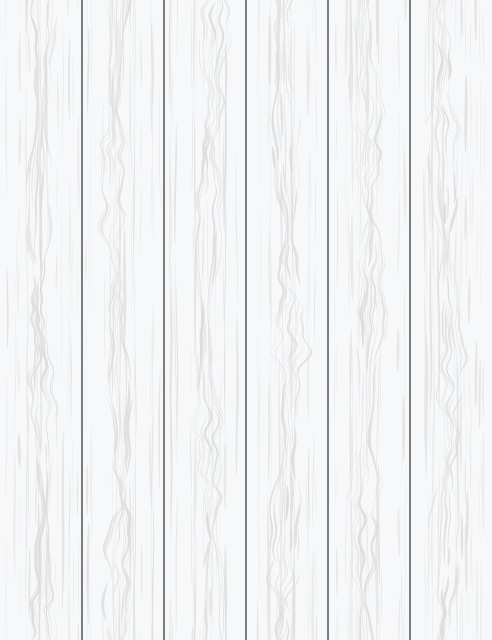
Reproduce this texture procedurally as a Shadertoy shader.

```glsl
// Six white-painted vertical planks split by thin dark seams, with pale wood grain.
// Each plank has straight strands plus a wavy bundle along its heart; every strand
// is cut into tapered dashes whose length, width and tint come from a hash.

#define PLANKS 6.0
#define SEAM_WIDTH 0.0187      // in plank widths
#define STRAIGHT_STRANDS 20
#define HEART_STRANDS 15
#define HEART_SPREAD 0.14
#define WAVE_HEIGHT 0.034
#define GRAIN_THIN 0.0035      // half widths, in plank widths
#define GRAIN_THICK 0.019
#define PAINT vec3(0.964, 0.972, 0.980)
#define SEAM_COLOR vec3(0.26, 0.26, 0.27)
#define GRAIN_COOL vec3(0.855, 0.860, 0.868)
#define GRAIN_WARM vec3(0.880, 0.868, 0.850)

vec3 hash3(vec3 p) {
    p = fract(p * vec3(0.1031, 0.1030, 0.0973));
    p += dot(p, p.yxz + 33.33);
    return fract((p.xxy + p.yxx) * p.zyx);
}

// Share of a pixel of the given size covered by a band around d = 0
float bandCoverage(float d, float halfWidth, float pixel) {
    float hi = min(d + halfWidth, 0.5 * pixel);
    float lo = max(d - halfWidth, -0.5 * pixel);
    return max(hi - lo, 0.0) / pixel;
}

// Sideways drift of the heart: a slow bend with bursts of tighter ripples
float heartSway(float y, float phase) {
    float burst = 0.5 + 0.5 * sin(y * 1.7 + phase * 3.0 + sin(y * 0.6));
    float ripple = sin(y * 9.0 + 2.0 * sin(y * 2.3 + phase))
                 + 0.45 * sin(y * 19.0 + 1.5 * sin(y * 3.1) + phase * 5.0);
    return 0.05 * sin(y * 0.9 + phase) + WAVE_HEIGHT * burst * ripple;
}

// Opacity of one strand, broken into spindle-shaped dashes
float strandDashes(float d, float y, float dashLength, vec3 seed, float id, float pixel) {
    float along = y / dashLength + seed.y * 7.0;
    vec3 dash = hash3(vec3(floor(along), id, seed.z * 91.0));
    float extent = mix(0.45, 1.0, dash.x);
    float t = fract(along) / extent;
    if (t >= 1.0 || dash.y < 0.2) return 0.0;
    float taper = sqrt(sin(3.14159 * t));
    float halfWidth = taper * mix(GRAIN_THIN, GRAIN_THICK, pow(dash.z, 4.0));
    float opacity = mix(0.35, 1.0, dash.y);
    return opacity * bandCoverage(d, halfWidth, pixel);
}

void mainImage(out vec4 fragColor, in vec2 fragCoord) {
    // One unit is the width of a plank
    vec2 p = fragCoord * PLANKS / iResolution.x;
    float pixel = PLANKS / iResolution.x;
    float plank = floor(p.x);
    float u = fract(p.x);
    vec3 plankSeed = hash3(vec3(plank + 1.0, 17.0, 5.0));
    float phase = plankSeed.x * 6.2832;
    vec3 color = PAINT;

    // Straight grain, long dashes with a faint bend
    for (int i = 0; i < STRAIGHT_STRANDS; i++) {
        float id = float(i);
        vec3 seed = hash3(vec3(plank + 3.0, id + 11.0, 29.0));
        float center = mix(0.05, 0.95, seed.x)
                     + 0.010 * sin(p.y * 1.1 + seed.z * 6.2832)
                     + 0.004 * sin(p.y * 4.3 + seed.y * 6.2832);
        float dashLength = mix(0.8, 2.8, seed.z);
        float ink = strandDashes(u - center, p.y, dashLength, seed, id, pixel);
        color = mix(color, mix(GRAIN_COOL, GRAIN_WARM, seed.y), 0.8 * ink);
    }

    // Wavy heart grain: neighbours share the sway, slightly shifted and spreading
    float heart = mix(0.43, 0.60, plankSeed.y);
    float spread = HEART_SPREAD * (1.0 + 0.45 * sin(p.y * 2.6 + phase)
                                       + 0.20 * sin(p.y * 6.7 + phase * 2.0));
    for (int i = 0; i < HEART_STRANDS; i++) {
        float id = float(i) + 50.0;
        vec3 seed = hash3(vec3(plank + 7.0, id, 61.0));
        float offset = 2.0 * seed.x - 1.0;
        float center = heart + offset * spread
                     + heartSway(p.y + 0.12 * offset, phase)
                     + 0.008 * sin(p.y * 7.0 + seed.z * 6.2832);
        float dashLength = mix(0.5, 1.5, seed.z);
        float ink = strandDashes(u - center, p.y, dashLength, seed, id, pixel);
        color = mix(color, mix(GRAIN_COOL, GRAIN_WARM, seed.y), ink);
    }

    // Dark seams between planks, none on the outer edges
    float boundary = floor(p.x + 0.5);
    float inner = step(0.5, boundary) * step(boundary, PLANKS - 0.5);
    float seam = inner * bandCoverage(p.x - boundary, 0.5 * SEAM_WIDTH, 1.5 * pixel);
    color = mix(color, SEAM_COLOR, seam);

    fragColor = vec4(color, 1.0);
}
```
